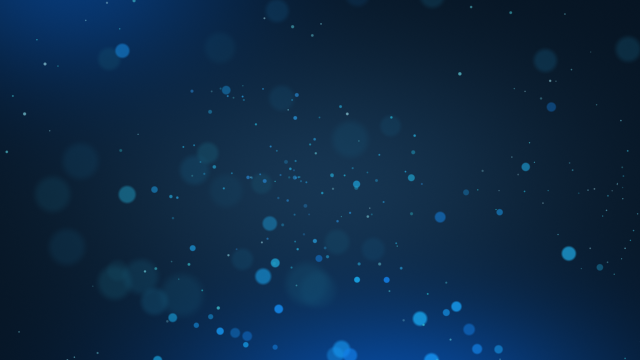
A Shadertoy shader for this background:

```glsl
float hash(float n) {
    return fract(sin(n * 12.9898) * 43758.5453);
}

// Elliptical falloff around a centre
float glow(vec2 p, vec2 centre, vec2 size) {
    vec2 q = (p - centre) / size;
    return exp(-dot(q, q));
}

vec3 backdrop(vec2 p) {
    vec3 col = vec3(0.022, 0.075, 0.13);
    col = mix(col, vec3(0.085, 0.205, 0.315), glow(p, vec2(0.9, 0.49), vec2(0.68, 0.4)));
    col = mix(col, vec3(0.03, 0.24, 0.5), 0.9 * glow(p, vec2(0.2, 1.08), vec2(0.46, 0.32)));
    col = mix(col, vec3(0.03, 0.29, 0.62), glow(p, vec2(1.08, -0.1), vec2(0.62, 0.27)));
    return col;
}

// Blends discs over col; area holds centre and half size,
// gather above 1 pulls them towards the centre
void scatter(inout vec3 col, vec2 p, float count, float seed, vec4 area, float gather,
             vec2 radii, float soft, vec3 tintA, vec3 tintB, float strength) {
    float pixel = 1.0 / iResolution.y;
    for (float i = 0.0; i < count; i++) {
        float id = seed + i * 5.0;

        // Even spread across the width, random height
        vec2 offset = vec2((i + hash(id)) / count, hash(id + 1.0)) * 2.0 - 1.0;
        offset = sign(offset) * pow(abs(offset), vec2(gather));
        float dist = length(p - area.xy - offset * area.zw);

        float size = hash(id + 2.0);
        float radius = mix(radii.x, radii.y, size * size);
        float edge = max(radius * soft, 0.8 * pixel);
        float mask = 1.0 - smoothstep(radius - edge, radius + edge, dist);

        vec3 tint = mix(tintA, tintB, hash(id + 3.0));
        col = mix(col, tint, mask * strength * mix(0.4, 1.0, hash(id + 4.0)));
    }
}

void mainImage(out vec4 fragColor, in vec2 fragCoord) {
    vec2 p = fragCoord / iResolution.y;
    vec3 cyan = vec3(0.13, 0.66, 0.78);
    vec3 blue = vec3(0.07, 0.5, 0.92);
    vec3 teal = vec3(0.1, 0.42, 0.52);
    vec3 pale = vec3(0.6, 0.8, 0.85);
    vec3 col = backdrop(p);

    // Large faint discs, mostly left of centre, a few along the top
    scatter(col, p, 20.0, 3.0, vec4(0.62, 0.43, 0.5, 0.32), 1.0,
            vec2(0.028, 0.06), 0.3, teal, vec3(0.08, 0.36, 0.52), 0.32);
    scatter(col, p, 7.0, 211.0, vec4(1.0, 0.9, 0.78, 0.12), 1.0,
            vec2(0.03, 0.05), 0.3, teal, vec3(0.05, 0.25, 0.45), 0.35);

    // Medium discs in focus
    scatter(col, p, 18.0, 317.0, vec4(1.0, 0.55, 0.74, 0.35), 1.0,
            vec2(0.008, 0.026), 0.22, cyan, blue, 0.85);

    // Bright crowd rising from the lower edge
    scatter(col, p, 38.0, 431.0, vec4(0.94, 0.03, 0.52, 0.22), 1.3,
            vec2(0.007, 0.024), 0.25, vec3(0.1, 0.7, 0.95), blue, 0.9);

    // Sparks clustered near the centre, and dust at the right edge
    scatter(col, p, 80.0, 659.0, vec4(0.82, 0.51, 0.36, 0.27), 1.8,
            vec2(0.0022, 0.0058), 0.4, cyan, vec3(0.15, 0.5, 0.8), 0.85);
    scatter(col, p, 46.0, 1093.0, vec4(1.73, 0.47, 0.36, 0.2), 1.8,
            vec2(0.0013, 0.0022), 0.4, pale, cyan, 0.8);

    // Fine specks over the whole canvas
    scatter(col, p, 80.0, 1367.0, vec4(0.89, 0.5, 0.89, 0.5), 1.0,
            vec2(0.0013, 0.0046), 0.4, vec3(0.15, 0.8, 0.85), pale, 0.75);

    // Fine grain hides banding in the gradients
    col += (hash(dot(floor(fragCoord), vec2(1.0, 7.31))) - 0.5) / 255.0;
    fragColor = vec4(col, 1.0);
}
```
